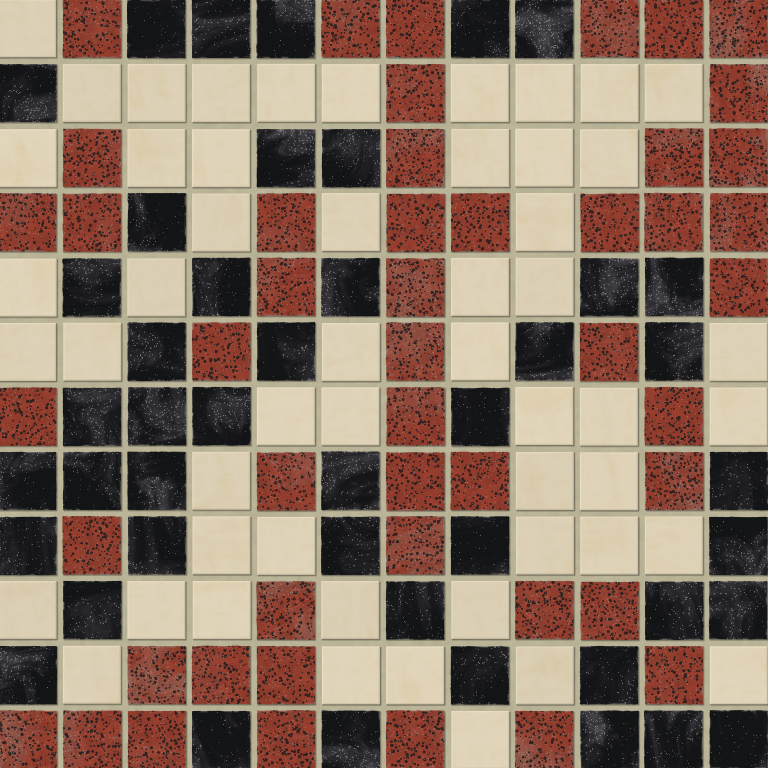
Write a WebGL 2 fragment shader that draws this pattern.

```glsl
#version 300 es
precision highp float;
// Square mosaic tiles in cream, charcoal and brick red set in pale grout.
// A hash picks each tile's glaze; layered sines give the clouded wear and
// cellular points give the mineral flecks.

uniform vec2 u_resolution;
out vec4 fragColor;

#define TILES_ACROSS 11.88
#define GRID_OFFSET vec2(0.076, 0.062)
#define TILE_HALF 0.449
#define CORNER 0.012
#define DARK_SHARE 0.39
#define RED_SHARE 0.235
#define LAYOUT_SEED 17.0
#define GRAIN_SCALE 21.0
#define DUST_SCALE 36.0
#define BEVEL 0.035

const vec3 GROUT = vec3(0.725, 0.700, 0.590);
const vec3 CREAM = vec3(0.870, 0.825, 0.725);
const vec3 CREAM_STAIN = vec3(0.850, 0.775, 0.630);
const vec3 CHARCOAL = vec3(0.075, 0.078, 0.088);
const vec3 ASH = vec3(0.255, 0.250, 0.270);
const vec3 BRICK = vec3(0.570, 0.235, 0.175);
const vec3 BRICK_HAZE = vec3(0.560, 0.420, 0.370);
const vec3 GRAIN = vec3(0.125, 0.110, 0.110);
const vec3 DUST = vec3(0.640, 0.620, 0.600);

vec3 hash3(vec2 p) {
  vec3 q = fract(p.xyx * vec3(0.1031, 0.1030, 0.0973));
  q += dot(q, q.yxz + 33.33);
  return fract((q.xxy + q.yzz) * q.zyx);
}

// Warped, rotated layers of sines, roughly 0 to 1
float clouds(vec2 p) {
  float sum = 0.0, amp = 0.5;
  for (int i = 0; i < 5; i++) {
    p = mat2(1.5, 1.1, -1.1, 1.5) * p + 2.3;
    p += 0.7 * sin(p.yx * 1.3 + float(i));
    sum += amp * sin(p.x) * sin(p.y);
    amp *= 0.65;
  }
  return clamp(0.5 + 0.6 * sum, 0.0, 1.0);
}

// Coverage by random round flecks, one candidate per cell
float flecks(vec2 p, float density, float radius, float blur) {
  vec2 cell = floor(p);
  float cover = 0.0;
  for (int y = -1; y <= 1; y++) {
    for (int x = -1; x <= 1; x++) {
      vec2 c = cell + vec2(x, y);
      vec3 h = hash3(c + 5.0);
      float r = radius * (0.5 + fract(h.z * 7.3));
      float dist = length(p - c - h.xy);
      float dot_ = 1.0 - smoothstep(r - blur, r + blur, dist);
      cover = max(cover, dot_ * step(h.z, density));
    }
  }
  return cover;
}

float tileDistance(vec2 p) {
  vec2 q = abs(p) - TILE_HALF + CORNER;
  return length(max(q, 0.0)) + min(max(q.x, q.y), 0.0) - CORNER;
}

void main() {
  vec2 grid = gl_FragCoord.xy / u_resolution * TILES_ACROSS + GRID_OFFSET;
  float pixel = TILES_ACROSS / min(u_resolution.x, u_resolution.y);
  vec2 cell = floor(grid);
  vec3 pick = hash3(cell + LAYOUT_SEED);
  vec3 vary = hash3(cell * 1.7 + 61.0);
  vec2 p = fract(grid) - 0.5 + (vary.xy - 0.5) * 0.014;

  bool dark = pick.x < DARK_SHARE;
  bool red = !dark && pick.x < DARK_SHARE + RED_SHARE;
  float cloud = clouds(grid * 1.3 + pick.yz * 20.0);
  float mottle = clouds(grid * 6.0 + 9.0);
  float dist = tileDistance(p);
  float dustBlur = 0.5 * pixel * DUST_SCALE;
  float grainBlur = 0.5 * pixel * GRAIN_SCALE;

  // Glaze
  vec3 glaze;
  if (dark) {
    float wear = smoothstep(0.35, 0.95, cloud) * (0.3 + 0.8 * vary.z);
    glaze = mix(CHARCOAL, ASH, wear * (0.55 + 0.7 * mottle));
    float dust = flecks(grid * DUST_SCALE, 0.05 + 0.30 * wear, 0.28, dustBlur);
    glaze = mix(glaze, DUST, 0.65 * dust);
  } else if (red) {
    float haze = smoothstep(0.3, 0.9, cloud) * vary.z;
    glaze = mix(BRICK, BRICK_HAZE, 0.6 * haze) * (0.92 + 0.16 * mottle);
    float grain = flecks(grid * GRAIN_SCALE, 0.30 + 0.25 * mottle, 0.36, grainBlur);
    float dust = flecks(grid * DUST_SCALE + 40.0, 0.10 + 0.25 * haze, 0.30, dustBlur);
    glaze = mix(glaze, GRAIN, 0.85 * grain);
    glaze = mix(glaze, DUST, 0.45 * dust);
  } else {
    float stain = 0.35 * smoothstep(0.4, 1.0, cloud) + 0.35 * mottle * mottle;
    glaze = mix(CREAM, CREAM_STAIN, stain) * (0.985 + 0.03 * vary.z);
  }

  // Rim: lit bevel on cream, chipped pale edge on the others
  float rim = smoothstep(-BEVEL, 0.0, dist);
  float side = abs(p.x) > abs(p.y) ? -sign(p.x) : sign(p.y);
  if (dark || red) {
    glaze = mix(glaze, DUST, 0.4 * rim * smoothstep(0.5, 0.8, mottle));
    dist += 0.012 * (mottle - 0.5);
  } else {
    glaze += rim * (side > 0.0 ? 0.05 : -0.09);
  }

  // Grout, shaded below and to the right of each tile
  vec3 color = GROUT * (0.97 + 0.06 * mottle);
  float shadow = 1.0 - smoothstep(-0.012, 0.022, tileDistance(p - vec2(0.014, -0.014)));
  color *= 1.0 - 0.38 * shadow;
  color = mix(glaze, color, smoothstep(-0.6 * pixel, 0.6 * pixel, dist));
  fragColor = vec4(color, 1.0);
}
```
